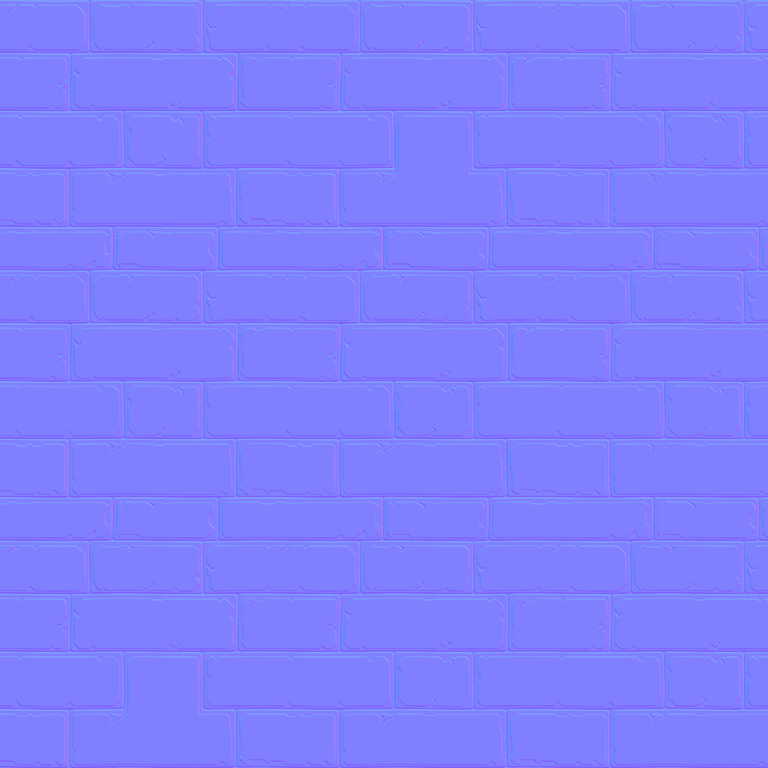
Write a Shadertoy shader that draws this texture map.

```glsl
// Layout units: the canvas is CANVAS units high, y runs downward
const float CANVAS = 768.0;
const float TILE = 270.4;          // period of the brick pattern
const float ROW_TOP[6] = float[](0.0, 53.0, 111.0, 168.5, 227.0, 270.4);
const vec2 JOINTS[5] = vec2[](vec2(89.5, 203.0), vec2(70.0, 237.5), vec2(123.5, 203.0),
                              vec2(69.0, 236.0), vec2(112.5, 218.0));
const vec4 BRIDGE = vec4(123.5, 111.0, 203.0, 200.0); // joins two bricks in some tiles
const float CORNER_RADIUS = 4.0;
const float INSET = 4.1;           // ledge width around the raised face
const float INSET_SHIFT = 0.9;     // ledge is wider at the top than at the bottom
const vec2 CHAMFER = vec2(10.5, 17.0);
const float EDGE_HEIGHT = 0.37;
const float FACE_HEIGHT = 0.26;
const float WOBBLE = 0.3;
const int CHIPS = 7;
const float CRACK_SHARE = 0.35;
const float SAMPLE_STEP = 0.75;
const float TAU = 6.2831853;

vec4 hash4(vec2 p) {
    vec4 q = fract(p.xyxy * vec4(0.1031, 0.1030, 0.0973, 0.1099));
    q += dot(q, q.wzxy + 33.33);
    return fract((q.xxyz + q.yzzw) * q.zywx);
}

// Distance inside a rounded box, positive within
float roundedInside(vec2 p, vec2 halfSize) {
    vec2 k = abs(p) - halfSize + CORNER_RADIUS;
    return CORNER_RADIUS - length(max(k, 0.0)) - min(max(k.x, k.y), 0.0);
}

// Distance inside the raised face, each corner cut by its own amount
float faceInside(vec2 p, vec2 halfSize, vec2 seed) {
    vec2 k = halfSize - abs(p - vec2(0.0, INSET_SHIFT));
    float cut = mix(CHAMFER.x, CHAMFER.y, hash4(seed + 2.3 * step(0.0, p)).x);
    return min(min(k.x, k.y) - INSET, (k.x + k.y - cut) * 0.7071);
}

// Distance outside one chip or crack cut into a random side of the face
float chipOutside(vec2 p, vec2 halfSize, vec2 seed) {
    vec4 place = hash4(seed);
    vec4 form = hash4(seed + 71.7);
    float side = place.y < 0.5 ? -1.0 : 1.0;
    bool onLongSide = place.x < 0.75;
    vec2 local = onLongSide ? p : p.yx;
    vec2 extent = onLongSide ? halfSize : halfSize.yx;
    float along = local.x - (place.z * 2.0 - 1.0) * (extent.x - 12.0);
    float depth = extent.y - side * local.y;

    bool isCrack = place.w < CRACK_SHARE;
    float halfWidth = isCrack ? 2.6 : mix(6.0, 14.0, form.x * form.x);
    float taper = isCrack ? 0.16 : mix(0.6, 1.2, form.y);
    float maxDepth = isCrack ? mix(9.0, 17.0, form.y) : mix(5.8, 10.0, form.z * form.z);
    float skew = (form.w - 0.5) * (isCrack ? 2.6 : 1.2);
    float bend = isCrack ? 0.9 * abs(mod(depth, 8.0) - 4.0) : 0.0;
    float flank = abs(along - skew * depth - bend) - halfWidth + taper * depth;
    return max(flank / sqrt(1.0 + skew * skew), depth - maxDepth);
}

float wallHeight(vec2 p) {
    // Slightly uneven joints
    p += WOBBLE * sin(p.yx * TAU / TILE * vec2(3.0, 2.0) + vec2(0.6, 2.0));
    vec2 tile = floor(p / TILE);
    vec2 q = p - tile * TILE;

    // Find the row, then the brick between its two joints
    int row = 0;
    for (int i = 1; i < 5; i++) if (q.y >= ROW_TOP[i]) row = i;
    vec2 joint = JOINTS[row];
    bool between = q.x >= joint.x && q.x < joint.y;
    vec2 span = between ? joint
              : q.x < joint.x ? vec2(joint.y - TILE, joint.x)
                              : vec2(joint.y, joint.x + TILE);
    vec2 low = vec2(span.x, ROW_TOP[row]);
    vec2 high = vec2(span.y, ROW_TOP[row + 1]);
    vec2 halfSize = 0.5 * (high - low);
    vec2 local = q - 0.5 * (low + high);

    vec2 brickId = vec2(float(row) * 13.0 + 5.0, between ? 3.0 : 47.0);
    float edge = roundedInside(local, halfSize);
    float face = faceInside(local, halfSize, brickId);
    for (int i = 0; i < CHIPS; i++)
        face = min(face, chipOutside(local, halfSize, brickId + float(i) * vec2(17.3, 9.1)));

    // Merged bricks
    if (tile == vec2(1.0, 0.0) || tile == vec2(0.0, 2.0)) {
        vec2 bridgeHalf = 0.5 * (BRIDGE.zw - BRIDGE.xy);
        vec2 bridgeLocal = q - 0.5 * (BRIDGE.xy + BRIDGE.zw);
        edge = max(edge, roundedInside(bridgeLocal, bridgeHalf));
        face = max(face, faceInside(bridgeLocal, bridgeHalf, brickId));
    }
    return EDGE_HEIGHT * smoothstep(0.3, 1.1, edge)
         + FACE_HEIGHT * smoothstep(-0.25, 0.25, face);
}

void mainImage(out vec4 fragColor, in vec2 fragCoord) {
    vec2 p = vec2(fragCoord.x, iResolution.y - fragCoord.y) / iResolution.y * CANVAS;
    vec2 e = vec2(SAMPLE_STEP, 0.0);
    // Slope of the height field, encoded as a tangent-space normal
    vec2 slope = vec2(wallHeight(p + e.xy) - wallHeight(p - e.xy),
                      wallHeight(p - e.yx) - wallHeight(p + e.yx)) / (2.0 * SAMPLE_STEP);
    vec3 normal = normalize(vec3(-slope, 1.0));
    fragColor = vec4(0.5 + 0.5 * normal, 1.0);
}
```
